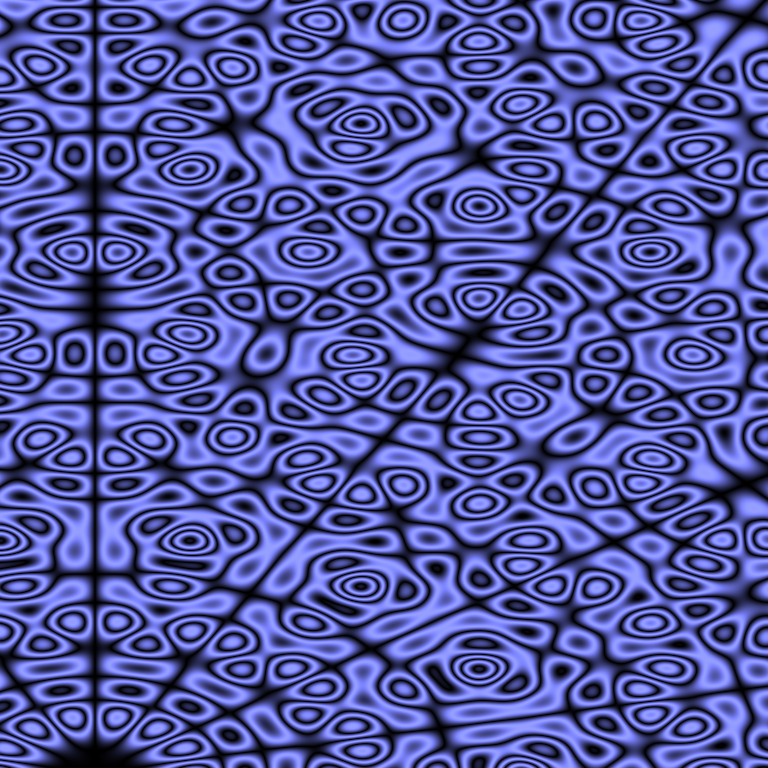
A Shadertoy shader for this pattern:

```glsl
#define WAVELENGTH vec2(0.0951, 0.0529)  // stretched along x
#define CENTER vec2(0.1237, 0.1302)      // dark axis in x, ring row in y
#define DIRECTIONS 7.0                   // evenly spread plane waves
#define PHASE_SHIFT vec3(3.77, 0.0, 0.0) // vertical phase of each pair
#define FOLD_GAIN 1.04                   // more gain, more rings
#define CREST_SOFTNESS 0.995             // below 1 rounds the bright ridges
#define LINE_SOFTNESS 0.02               // rounds the dark lines
#define TINT vec3(0.64, 0.68, 1.32)

const float PI = 3.14159265;

// Sum of plane waves; mirrored directions are merged into products.
float waveField(vec2 p) {
    vec2 k = 2.0 * PI * (p - CENTER) / WAVELENGTH;
    vec3 shift = PHASE_SHIFT;
    float sum = sin(k.x);
    for (int i = 0; i < 3; i++) {
        float angle = PI * float(i + 1) / DIRECTIONS;
        sum += 2.0 * sin(k.x * cos(angle)) * cos(k.y * sin(angle) + shift[i]);
    }
    return sum;
}

// Softened triangle wave: 0 on the dark lines, 1 on the ridges.
float foldedBands(float phase) {
    float s = sin(phase);
    float soft = sqrt(s * s + LINE_SOFTNESS * LINE_SOFTNESS) - LINE_SOFTNESS;
    return asin(CREST_SOFTNESS * soft) / asin(CREST_SOFTNESS);
}

void mainImage(out vec4 fragColor, in vec2 fragCoord) {
    vec2 uv = fragCoord / iResolution.xy;
    float brightness = foldedBands(FOLD_GAIN * waveField(uv));
    fragColor = vec4(min(TINT * brightness, 1.0), 1.0);
}
```
